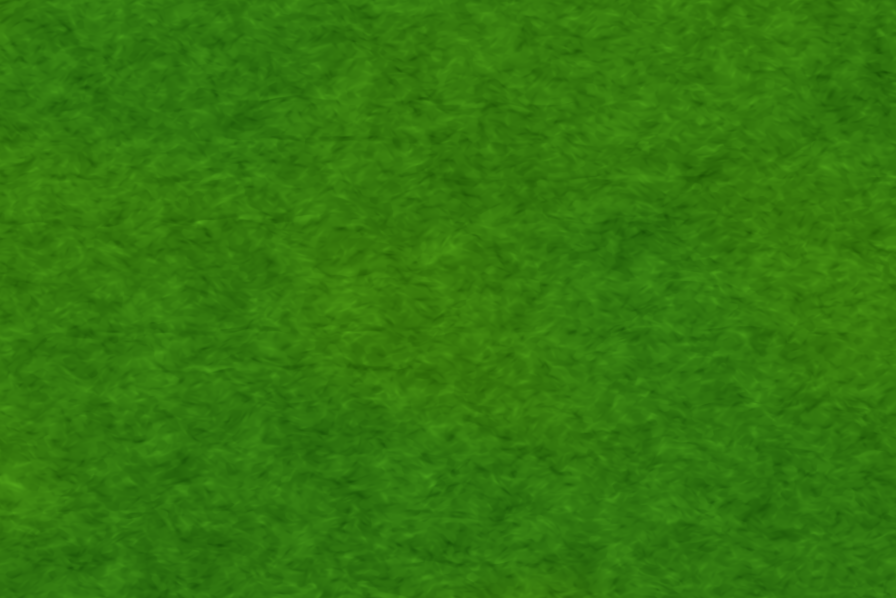
This texture is drawn by a Shadertoy shader. Its source:

```glsl
const vec3 MEAN_GREEN = vec3(0.207, 0.478, 0.055);
const vec3 TONE_SLOPE = vec3(0.64, 1.0, 0.27);   // colour change per unit of tone
const vec3 SUN_TINT = vec3(0.014, 0.002, -0.010);

// Cells per canvas height
const vec2 FIELD_FREQ = vec2(2.2, 3.4);
const vec2 PATCH_FREQ = vec2(13.0, 16.0);
const vec2 TUFT_FREQ = vec2(34.0, 42.0);
const vec2 GRAIN_FREQ = vec2(82.0, 105.0);
const vec2 BLADE_FREQ = vec2(42.0, 58.0);
const vec2 FINE_BLADE_FREQ = vec2(66.0, 84.0);
const vec2 DASH_FREQ = vec2(30.0, 120.0);
const float ROW_FREQ = 13.0;

// Strength of each layer
const float FIELD_AMP = 0.014;
const float PATCH_AMP = 0.022;
const float TUFT_AMP = 0.026;
const float GRAIN_AMP = 0.030;
const float BLADE_AMP = 0.066;
const float FINE_BLADE_AMP = 0.046;
const float DASH_AMP = 0.070;

const float CELL_FALLOFF = 6.0;
const vec2 BLADE_FALLOFF = vec2(3.6, 26.0);      // along and across the blade
const float BLADE_SPREAD = 2.5;                  // range of angles in radians
const float TAU = 6.2831853;

vec3 hash3(vec2 cell) {
    vec3 q = fract(cell.xyx * vec3(0.1031, 0.1030, 0.0973));
    q += dot(q, q.yxz + 33.33);
    return fract((q.xxy + q.yzz) * q.zyx);
}

// Smooth cellular noise: random cell tones blended by distance, -1 to 1
float cellNoise(vec2 p) {
    vec2 base = floor(p);
    float total = 0.0, weights = 0.0;
    for (int y = -1; y <= 1; y++)
    for (int x = -1; x <= 1; x++) {
        vec2 cell = base + vec2(x, y);
        vec3 rnd = hash3(cell + 71.0);
        vec2 d = p - cell - rnd.xy;
        float w = exp(-CELL_FALLOFF * dot(d, d));
        total += w * (2.0 * rnd.z - 1.0);
        weights += w;
    }
    return total / weights;
}

// Soft light and dark strokes, one per cell, each at its own angle
float blades(vec2 p) {
    vec2 base = floor(p);
    float total = 0.0;
    for (int y = -1; y <= 1; y++)
    for (int x = -1; x <= 1; x++) {
        vec2 cell = base + vec2(x, y);
        vec3 rnd = hash3(cell + 19.0);
        vec2 d = p - cell - rnd.xy;
        float angle = (rnd.z - 0.5) * BLADE_SPREAD;
        float c = cos(angle), s = sin(angle);
        vec2 local = vec2(c * d.x + s * d.y, c * d.y - s * d.x);
        float shade = 2.0 * hash3(cell + 143.0).x - 1.0;
        total += shade * exp(-dot(BLADE_FALLOFF, local * local));
    }
    return total;
}

void mainImage(out vec4 fragColor, in vec2 fragCoord) {
    vec2 p = fragCoord / iResolution.y;

    // Slight bending keeps the cells from lining up
    vec2 bent = p + 0.004 * sin(p.yx * vec2(47.0, 39.0) + 2.0 * sin(p * 21.0));

    // Broad light and shade
    float field = cellNoise(p * FIELD_FREQ + 4.0);
    float patches = cellNoise(bent * PATCH_FREQ + 40.0);
    float tone = FIELD_AMP * field + PATCH_AMP * patches;

    // Tufts, grain and blades
    tone += TUFT_AMP * cellNoise(bent * TUFT_FREQ + 90.0);
    tone += GRAIN_AMP * cellNoise(bent * GRAIN_FREQ + 210.0);
    tone += BLADE_AMP * blades(bent * BLADE_FREQ + 330.0);
    tone += FINE_BLADE_AMP * blades(bent * FINE_BLADE_FREQ + 570.0);

    // Broken dashes along faint mowing rows
    float wobble = 0.5 * sin(p.x * 9.0) + 1.3 * sin(p.y * 17.0);
    float row = pow(0.5 + 0.5 * cos(TAU * ROW_FREQ * p.y + wobble), 8.0);
    float broken = smoothstep(-0.3, 0.6, cellNoise(p * vec2(5.0, 13.0) + 700.0));
    tone += DASH_AMP * row * broken * cellNoise(bent * DASH_FREQ + 810.0);

    vec3 color = MEAN_GREEN + TONE_SLOPE * tone + SUN_TINT * field;
    fragColor = vec4(clamp(color, 0.0, 1.0), 1.0);
}
```
